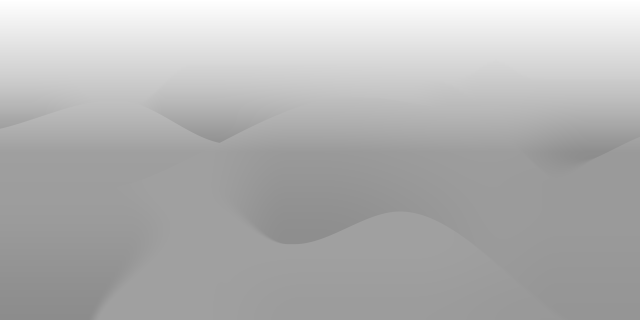
Reproduce this background procedurally as a Shadertoy shader.

```glsl
// Misty grey dunes: overlapping ridges built from smooth steps, painted from
// back to front with soft slope shading, then veiled by white fog that
// thickens towards the top. Units are canvas heights, so x runs from 0 to 2.

float rise(float a, float b, float x) {
    return smoothstep(a, b, x);
}

float fall(float a, float b, float x) {
    return 1.0 - smoothstep(a, b, x);
}

// Coverage of the ground below a ridge, with an edge of the given softness.
float below(float ridge, float y, float softness) {
    float edge = max(softness, 0.7 / iResolution.y);
    return smoothstep(-edge, edge, ridge - y);
}

// Faint far hills, darkest at their feet.
float distantHills(vec2 p) {
    float tone = 0.625;
    float left = 0.79 - 0.11 * rise(0.16, 0.31, p.x);
    tone -= 0.075 * below(left, p.y, 0.008) * fall(0.57, 0.78, p.y) * fall(0.1, 0.32, p.x);
    float middle = 0.67 + 0.13 * rise(0.41, 0.61, p.x);
    float foot = rise(0.42, 0.52, p.x) * fall(0.65, 1.25, p.x);
    tone -= below(middle, p.y, 0.008) * foot * (0.012 + 0.07 * fall(0.56, 0.77, p.y));
    float right = 0.75 + 0.06 * exp(-pow((p.x - 1.55) / 0.07, 2.0));
    tone -= 0.012 * below(right, p.y, 0.006) * rise(1.4, 1.5, p.x);
    tone -= 0.06 * rise(1.55, 1.85, p.x) * fall(0.49, 0.74, p.y);
    return tone;
}

void mainImage(out vec4 fragColor, in vec2 fragCoord) {
    vec2 p = fragCoord / iResolution.xy * vec2(2.0, 1.0);
    float tone = distantHills(p);

    // Right shoulder, sinking into a valley.
    float shoulder = 0.745 - 0.325 * rise(1.36, 1.80, p.x);
    float shoulderMask = below(shoulder, p.y, 0.008) * rise(1.28, 1.42, p.x);
    tone = mix(tone, 0.612, shoulderMask);

    // Far right dune, its left end melting into the valley.
    float rightRidge = 0.475 + 0.12 * rise(1.74, 2.10, p.x);
    float rightTone = 0.605 - 0.02 * fall(0.0, 0.35, p.y);
    float melt = 0.05 * fall(1.72, 1.88, p.x);
    tone = mix(tone, rightTone, below(rightRidge, p.y, melt));

    // Left dune, shaded towards the lower corner.
    float leftRidge = 0.585 + 0.1 * rise(-0.1, 0.35, p.x) - 0.135 * rise(0.37, 0.72, p.x);
    float leftTone = 0.632 - 0.015 * fall(0.4, 0.65, p.y) - 0.07 * fall(-0.05, 0.42, p.y);
    tone = mix(tone, leftTone, below(leftRidge, p.y, 0.002) * fall(0.68, 0.76, p.x));

    // Central dune: lit left flank and a dark hollow.
    float midRidge = 0.40 + 0.295 * rise(0.25, 1.1, p.x) - 0.03 * rise(1.15, 1.4, p.x);
    float flank = 0.285 + 0.2 * rise(-0.04, 0.30, p.y) - 0.07 * rise(0.30, 0.44, p.y);
    float flankBlur = 0.02 + 0.06 * rise(0.0, 0.3, p.y);
    float midMask = below(midRidge, p.y, 0.002) * rise(-flankBlur, flankBlur, p.x - flank);
    float hollow = rise(0.62, 0.90, p.x) * fall(1.0, 1.75, p.x);
    float midTone = 0.628 - 0.008 * rise(1.2, 1.7, p.x);
    midTone -= hollow * (0.018 + 0.055 * fall(0.22, 0.62, p.y));
    midMask *= fall(1.38, 1.75, p.x);
    tone = mix(tone, midTone, midMask);

    // Front dune, whose left end blends into the lit flank.
    float frontRidge = 0.237 + 0.16 * fall(0.62, 0.90, p.x)
        + 0.102 * rise(0.92, 1.25, p.x) - 0.41 * rise(1.25, 1.95, p.x);
    float frontBlur = 0.002 + 0.04 * fall(0.66, 0.90, p.x) + 0.012 * rise(1.4, 1.75, p.x);
    float frontTone = 0.628 - 0.018 * fall(0.0, 0.25, p.y) * rise(0.6, 0.95, p.x);
    frontTone -= 0.012 * rise(1.3, 1.7, p.x);
    tone = mix(tone, frontTone, below(frontRidge, p.y, frontBlur) * rise(0.56, 0.72, p.x));

    // White fog, clear below the middle and opaque at the top.
    float fog = clamp((p.y - 0.525) / 0.475, 0.0, 1.0);
    fragColor = vec4(vec3(mix(tone, 1.0, fog)), 1.0);
}
```
